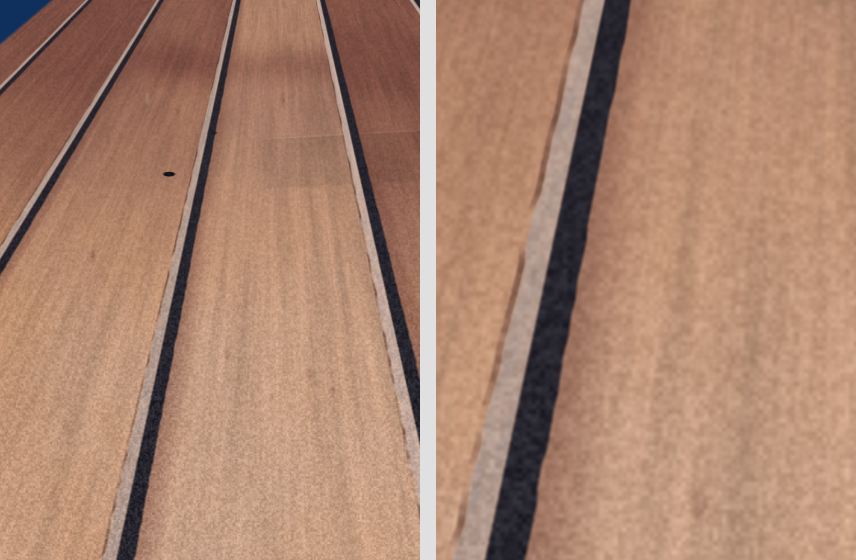
Left: the whole. Right: its middle third, enlarged.
This texture is drawn by a WebGL 2 fragment shader. Its source:

```glsl
#version 300 es
precision highp float;
// Varnished wooden planks receding upward, parted by pale and black inlaid strips.
uniform vec2 u_resolution;
out vec4 outColor;

const vec3 TAN = vec3(0.74, 0.54, 0.40);
const vec3 PALE = vec3(0.79, 0.67, 0.59);
const vec3 UMBER = vec3(0.47, 0.29, 0.25);
const vec3 GREY = vec3(0.55, 0.50, 0.51);
const vec3 BLACK = vec3(0.13, 0.13, 0.17);
const vec3 NAVY = vec3(0.06, 0.19, 0.36);
const vec2 VANISHING = vec2(0.495, 1.341);

float hash(vec2 p) {
  vec3 q = fract(vec3(p.xyx) * 0.1031);
  q += dot(q, q.yzx + 33.33);
  return fract((q.x + q.y) * q.z);
}

float noise(vec2 p) {
  vec2 i = floor(p), f = fract(p);
  f = f * f * (3.0 - 2.0 * f);
  return mix(mix(hash(i), hash(i + vec2(1, 0)), f.x),
             mix(hash(i + vec2(0, 1)), hash(i + vec2(1, 1)), f.x), f.y);
}

float fbm(vec2 p) {
  float sum = 0.0, amp = 0.5;
  for (int i = 0; i < 4; i++) {
    sum += amp * noise(p);
    p = p * 2.03 + 17.0;
    amp *= 0.5;
  }
  return sum / 0.9375;
}

// Soft-edged interval from a to b
float band(float x, float a, float b, float soft) {
  return smoothstep(a - soft, a + soft, x) * (1.0 - smoothstep(b - soft, b + soft, x));
}

// Soft elliptical spot
float spot(vec2 p, vec2 center, vec2 radius, float soft) {
  return 1.0 - smoothstep(1.0 - soft, 1.0 + soft, length((p - center) / radius));
}

// Across-plank coordinate: whole numbers fall on the seams
float plankCoord(vec2 p) {
  float slope = (p.x - VANISHING.x) / (VANISHING.y - p.y);
  return 0.5 + 2.28 * slope - 0.257 * slope * slope;
}

vec3 woodColor(vec2 p, float u, float depth) {
  float plank = floor(u);
  float side = min(abs(plank), 2.0) * 0.5;
  float right = step(0.5, plank);
  float cloud = fbm(p * 5.0 + plank * 9.0);
  float grain = fbm(vec2(u * 26.0 + plank * 7.3, 3.0 / depth));
  float fine = noise(vec2(u * 110.0, 9.0 / depth));

  // Sheen on the middle plank, deeper tones far away and at the sides
  float sheen = mix(0.42, 0.18, side) + 0.5 * (cloud - 0.5) + 0.15 * smoothstep(0.6, 0.1, p.y);
  vec3 color = mix(TAN, PALE, clamp(sheen, 0.0, 1.0));
  float far = smoothstep(0.35, 0.95, p.y);
  float shade = far * mix(0.38, 0.95, side) + 0.3 * right;
  float shadowLine = 0.885 + 0.03 * (cloud - 0.5);
  shade += 0.32 * exp(-pow((p.y - shadowLine) / 0.035, 2.0)) * smoothstep(0.15, 0.35, p.x);
  shade += 0.5 * (cloud - 0.5) * (0.3 + far);
  color = mix(color, UMBER, clamp(shade, 0.0, 0.95));
  color *= 1.0 + 0.20 * (grain - 0.5) + 0.05 * (fine - 0.5);

  // Faint crease across the right-hand planks
  float creaseY = 0.752 + 0.055 * (p.x - 0.47);
  float creased = smoothstep(0.44, 0.52, p.x);
  color += 0.06 * creased * band(p.y, creaseY - 0.001, creaseY + 0.001, 0.002);
  color *= 1.0 - 0.07 * creased * band(p.y, creaseY - 0.09, creaseY, 0.004);
  return color;
}

void main() {
  vec2 p = gl_FragCoord.xy / u_resolution * vec2(0.75, 1.0);
  float depth = VANISHING.y - p.y;
  float u = plankCoord(p);
  float soft = fwidth(u) * 0.7 + 0.003;
  vec3 color = woodColor(p, u, depth);

  // Small scuffs and flecks
  for (int i = 0; i < 9; i++) {
    float n = float(i);
    vec2 center = vec2(0.75 * hash(vec2(n, 3.0)), 0.25 + 0.6 * hash(vec2(n, 8.0)));
    float fleck = spot(p, center, vec2(0.004, 0.009), 0.7) * noise(p * 150.0);
    color = mix(color, mix(UMBER, PALE, step(0.6, hash(vec2(n, 5.0)))), 0.6 * fleck);
  }
  // Two bored holes
  for (int i = 0; i < 2; i++) {
    vec2 center = mix(vec2(0.377, 0.763), vec2(0.302, 0.689), float(i));
    color = mix(color, BLACK * 0.6, spot(p, center, vec2(0.0105, 0.0042), 0.3));
  }

  // Inlaid strips along each seam, with a stained rim and chipped pale edge
  float seam = floor(u + 0.5);
  float t = u - seam;
  float chip = noise(vec2(seam * 13.0, p.y * 65.0));
  float paleEdge = -0.043 + 0.007 * (chip - 0.5);
  float stain = smoothstep(0.17, 0.05, t) * step(0.0, t);
  color = mix(color, UMBER, 0.45 * stain);
  color = mix(color, UMBER * 0.6, 0.55 * chip * band(t, paleEdge - 0.012, paleEdge, 0.004));
  vec3 stripColor = mix(PALE, GREY, 0.25 + 0.3 * noise(vec2(t * 90.0, p.y * 40.0)));
  stripColor *= 1.0 + 0.08 * smoothstep(0.0, 1.0, seam);
  color = mix(color, stripColor, band(t, paleEdge, 0.0, soft));
  float inkEdge = 0.056 + 0.004 * (noise(vec2(seam, p.y * 90.0)) - 0.5);
  color = mix(color, BLACK, 0.96 * band(t, 0.0, inkEdge, soft));

  // Glittering varnish, coarser nearby, then the open corner beyond the deck
  float glitter = noise(p * 370.0) + noise(p * 230.0 + 40.0) - 1.0;
  color += glitter * mix(0.09, 0.03, smoothstep(0.1, 0.9, p.y));
  color = mix(NAVY, color, smoothstep(-2.56 - soft, -2.52 + soft, u));
  outColor = vec4(clamp(color, 0.0, 1.0), 1.0);
}
```
